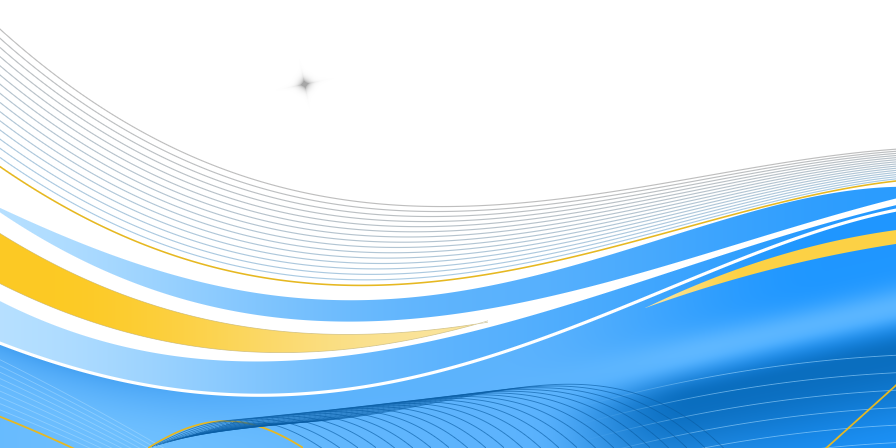
Give the GLSL for this background, as a Shadertoy shader.

```glsl
// Flowing blue and gold ribbons on white, with fans of hairlines and a small sparkle.
// Each ribbon lies between two smooth curves; every curve is a quartic through five
// evenly spaced heights. Canvas units: x runs 0..2, y runs 0..1 upward.

const vec3 GOLD = vec3(0.99, 0.79, 0.14);
const vec3 PALE_GOLD = vec3(0.98, 0.89, 0.60);
const vec3 LINE_GOLD = vec3(0.90, 0.72, 0.13);
const vec3 PALE_BLUE = vec3(0.72, 0.88, 1.0);
const vec3 SKY_BLUE = vec3(0.36, 0.70, 0.99);
const vec3 VIVID_BLUE = vec3(0.12, 0.59, 1.0);
const vec3 DEEP_BLUE = vec3(0.04, 0.43, 0.75);

// Newton form of the quartic through heights a..e at t = 0..4
float curve(float t, float a, float b, float c, float d, float e) {
    float d2 = c - 2.0 * b + a;
    float d3 = d - 3.0 * c + 3.0 * b - a;
    float d4 = e - 4.0 * d + 6.0 * c - 4.0 * b + a;
    return a + t * (b - a + (t - 1.0) / 2.0 * (d2 + (t - 2.0) / 3.0 * (d3 + (t - 3.0) / 4.0 * d4)));
}

// Signed distance to the zero of g, in pixels
float pixels(float g) {
    return g / max(length(vec2(dFdx(g), dFdy(g))), 1e-6);
}

float above(float g) {
    return clamp(pixels(g) + 0.5, 0.0, 1.0);
}

float stroke(float g, float halfWidth) {
    return clamp(halfWidth * iResolution.y - abs(pixels(g)) + 0.5, 0.0, 1.0);
}

float ribbon(float y, float top, float bottom) {
    return above(top - y) * above(y - bottom);
}

// Main blue body: vivid toward the right, a soft highlight and a deep shade below it
vec3 bodyColor(vec2 p, float edge) {
    vec3 col = mix(SKY_BLUE, VIVID_BLUE, smoothstep(1.1, 1.85, p.x));
    col = mix(col, vec3(0.46, 0.77, 1.0), 0.7 * exp(-pow((p.x - 0.3) / 0.45, 2.0)) * smoothstep(0.0, 0.12, edge - p.y));
    col = mix(col, vec3(0.16, 0.55, 0.90), 0.55 * exp(-max(edge - p.y, 0.0) * 35.0) * smoothstep(0.8, 0.0, p.x));
    float below = 0.315 - 0.22 * (2.0 - p.x) - p.y;
    float glow = exp(-pow(below / 0.045, 2.0)) * smoothstep(1.0, 1.6, p.x);
    col = mix(col, vec3(0.43, 0.75, 1.0), 0.75 * glow);
    float shade = smoothstep(0.015, 0.10, below) * (1.0 - 0.85 * smoothstep(0.11, 0.32, below));
    return mix(col, DEEP_BLUE, shade * smoothstep(1.18, 1.55, p.x));
}

void mainImage(out vec4 fragColor, in vec2 fragCoord) {
    vec2 p = fragCoord / iResolution.xy * vec2(2.0, 1.0);
    float x = p.x, y = p.y, t = 2.0 * x;
    vec3 col = vec3(1.0);

    // Sparkle: two thin crossed rays over a faint core
    vec2 q = p - vec2(0.68, 0.812);
    q = abs(mat2(0.98, -0.2, 0.2, 0.98) * q);
    float rays = exp(-q.x * 75.0 - q.y * 280.0) + exp(-q.y * 90.0 - q.x * 300.0);
    col -= 0.35 * min(rays + 0.5 * exp(-dot(q, q) * 5000.0), 1.0);

    // Fan of hairlines ending in a gold edge
    float fanTop = curve(t, 0.935, 0.622, 0.539, 0.594, 0.667);
    float fanBottom = curve(t, 0.628, 0.398, 0.375, 0.484, 0.596);
    for (int i = 0; i < 15; i++) {
        float k = float(i) / 15.0;
        vec3 tint = mix(vec3(0.70), vec3(0.60, 0.76, 0.88), k);
        col = mix(col, tint, 0.85 * stroke(y - mix(fanTop, fanBottom, k), 0.0013));
    }
    col = mix(col, LINE_GOLD, stroke(y - fanBottom, 0.0018));

    // Upper blue ribbon
    float top = curve(t, 0.536, 0.359, 0.346, 0.474, 0.583);
    float bottom = curve(t, 0.526, 0.310, 0.297, 0.411, 0.557);
    vec3 blue = mix(PALE_BLUE, SKY_BLUE, smoothstep(-0.1, 1.1, x));
    col = mix(col, mix(blue, VIVID_BLUE, 0.8 * smoothstep(1.0, 2.0, x)), ribbon(y, top, bottom));

    // Gold ribbon tapering to the right, with a thin rim
    top = curve(t, 0.479, 0.279, 0.268, 0.375, 0.505);
    bottom = curve(t, 0.367, 0.219, 0.260, 0.4375, 0.66);
    col = mix(col, mix(GOLD, PALE_GOLD, smoothstep(0.1, 1.0, x)), ribbon(y, top, bottom));
    float rim = max(stroke(y - top, 0.0008), stroke(y - bottom, 0.0008));
    col = mix(col, vec3(0.72, 0.66, 0.42), 0.6 * rim * step(x, 1.09));

    // Lower blue ribbon, then the body under a white seam
    top = curve(t, 0.328, 0.195, 0.247, 0.394, 0.542);
    float seam = curve(t, 0.234, 0.120, 0.177, 0.359, 0.531);
    col = mix(col, mix(blue, VIVID_BLUE, 0.9 * smoothstep(0.9, 2.0, x)), ribbon(y, top, seam));
    float body = above(seam - y);
    col = mix(col, bodyColor(p, seam), body);

    // Pale hairlines in the lower corners
    for (int i = 0; i < 9; i++) {
        float k = float(i);
        float left = 0.085 + 0.014 * k - (0.40 + 0.012 * k) * x - 0.12 * x * x;
        col = mix(col, vec3(0.75, 0.9, 1.0), 0.4 * body * stroke(y - left, 0.0009) * step(x, 0.6));
        float back = 2.0 - x;
        float right = 0.207 - 0.039 * k - 0.05 * back - 0.16 * back * back;
        float fade = smoothstep(1.25, 1.65, x);
        col = mix(col, vec3(0.65, 0.86, 1.0), 0.6 * fade * stroke(y - right, 0.0009));
    }

    // Mesh: a low arch morphing into a wide crest
    for (int i = 0; i < 24; i++) {
        float k = float(i) / 23.0;
        float s = (x - mix(0.331, 0.521, k)) / mix(0.346, 1.094, k);
        float arch = curve(4.0 * s, 0.0, 0.044, 0.060, 0.044, 0.0);
        float crest = curve(4.0 * s, 0.057, 0.070, 0.120, 0.138, 0.0);
        float inside = step(0.0, s) * step(s, 1.0);
        float ink = inside * stroke(y - mix(arch, crest, k), i == 0 ? 0.002 : 0.001);
        col = mix(col, i == 0 ? LINE_GOLD : vec3(0.03, 0.36, 0.64), ink * (i == 0 ? 1.0 : 0.65));
    }

    // Gold strokes in the corners and the tapering gold blade
    col = mix(col, LINE_GOLD, stroke(y - 0.070 + 0.40 * x + 0.2 * x * x, 0.002) * step(x, 0.3));
    col = mix(col, LINE_GOLD, stroke(y - 0.14 + 0.90 * (2.0 - x), 0.002) * step(1.7, x));
    float u = (x - 1.44) / 0.56;
    top = 0.3125 + 0.174 * u * (1.56 - 0.56 * u);
    bottom = 0.3125 + 0.143 * u * (1.4 - 0.4 * u);
    col = mix(col, mix(PALE_GOLD, vec3(0.99, 0.82, 0.27), smoothstep(0.0, 0.4, u)), ribbon(y, top, bottom) * step(0.0, u));

    col = mix(col, vec3(1.0), stroke(y - seam, 0.0035));
    fragColor = vec4(col, 1.0);
}
```
